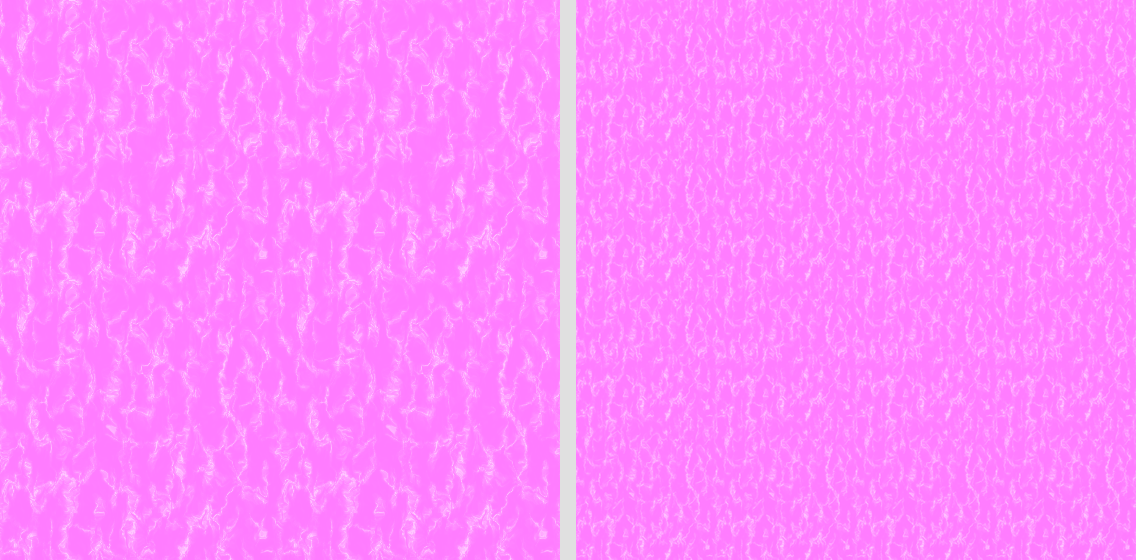
Left: one tile. Right: repeated 2 by 2.
Write a Shadertoy shader that draws this texture.

```glsl
// Pink marbled bark: pale, crumbling veins running mostly upright over flat pink.
// Veins follow the borders of tall wrapping cells in two sizes, frayed by fine
// noise, broken up by small patches and feathered by hair-fine ridges.

#define REPEATS 2.0                     // tiles across and down
#define BASE_COLOR vec3(1.0, 0.485, 1.0)
#define VEIN_COLOR vec3(1.0, 0.79, 1.0)
#define MAIN_CELLS vec2(9.0, 4.0)       // cells outlined by large veins
#define SIDE_CELLS vec2(15.0, 7.0)      // cells outlined by small veins
#define MAIN_WIDTH 0.0095               // fade length, in tiles
#define SIDE_WIDTH 0.0055
#define BEND 0.03                       // broad wandering of the veins
#define FRAY 0.018                      // ragged vein borders
#define VEIN_GAIN 0.92
#define GRAIN 0.05

float hash(vec2 p) {
    vec3 q = fract(p.xyx * 0.1031);
    q += dot(q, q.yzx + 33.33);
    return fract((q.x + q.y) * q.z);
}

// Slope contribution of one lattice corner, wrapped to the period
float corner(vec2 cell, vec2 offset, vec2 period, float seed) {
    float angle = 6.2832 * hash(mod(cell, period) + seed * vec2(17.3, 41.7));
    return dot(vec2(cos(angle), sin(angle)), offset);
}

// Gradient noise on the unit tile with period.x by period.y cells
float noise(vec2 uv, vec2 period, float seed) {
    vec2 p = uv * period, i = floor(p), f = p - i;
    vec2 u = f * f * f * (f * (f * 6.0 - 15.0) + 10.0);
    vec2 e = vec2(1.0, 0.0);
    float low = mix(corner(i, f, period, seed),
                    corner(i + e.xy, f - e.xy, period, seed), u.x);
    float high = mix(corner(i + e.yx, f - e.yx, period, seed),
                     corner(i + e.xx, f - e.xx, period, seed), u.x);
    return mix(low, high, u.y);
}

float fbm(vec2 uv, vec2 period, float seed, int octaves) {
    float sum = 0.0, weight = 1.0;
    for (int i = 0; i < octaves; i++) {
        sum += weight * noise(uv, period, seed + float(i));
        period *= 2.0;
        weight *= 0.5;
    }
    return sum;
}

vec2 warp(vec2 uv, vec2 period, float seed) {
    return vec2(fbm(uv, period, seed, 3), fbm(uv, period, seed + 5.0, 3));
}

// Jittered centre of a wrapped cell
vec2 centre(vec2 cell, vec2 period, float seed) {
    vec2 key = mod(cell, period) + seed * vec2(13.1, 29.3);
    return cell + 0.1 + 0.8 * vec2(hash(key), hash(key + 71.7));
}

// Distance to the nearest cell border, measured in tiles
float borderDistance(vec2 uv, vec2 period, float seed) {
    vec2 p = uv * period, i = floor(p), nearest = vec2(9.0);
    for (int k = 0; k < 9; k++) {
        vec2 c = centre(i + vec2(k % 3 - 1, k / 3 - 1), period, seed) - p;
        if (dot(c, c) < dot(nearest, nearest)) nearest = c;
    }
    float border = 1.0;
    for (int k = 0; k < 25; k++) {
        vec2 c = centre(i + vec2(k % 5 - 2, k / 5 - 2), period, seed) - p;
        vec2 across = c - nearest;
        if (dot(across, across) > 0.0001)
            border = min(border, 0.5 * dot(c + nearest, across) / length(across * period));
    }
    return max(border, 0.0);
}

void mainImage(out vec4 fragColor, in vec2 fragCoord) {
    vec2 grid = fragCoord / iResolution.xy * REPEATS;
    vec2 tile = fract(grid);

    // Broad bending first, then fine fraying
    vec2 bent = tile + BEND * warp(tile, vec2(12.0, 8.0), 1.0);
    vec2 frayed = bent + FRAY * warp(bent, vec2(40.0, 32.0), 13.0);

    // Two sizes of vein
    float mainVein = exp(-borderDistance(frayed, MAIN_CELLS, 3.0) / MAIN_WIDTH);
    float sideVein = exp(-borderDistance(frayed, SIDE_CELLS, 8.0) / SIDE_WIDTH);
    float veins = max(mainVein, 0.85 * sideVein);

    // Small patches where veins fade out; one band differs from row to row
    vec2 patchCells = vec2(18.0, 9.0);
    float band = smoothstep(0.12, 0.05, abs(tile.y - 0.45));
    float shared = fbm(bent, patchCells, 37.0, 2);
    float perRow = fbm(bent, patchCells, 53.0 + 4.0 * floor(grid.y), 2);
    float patches = smoothstep(-0.36, 0.32, mix(shared, perRow, band));

    // Hair-fine detail inside the veins, faint upright grain everywhere
    float feather = exp(-5.0 * abs(fbm(frayed, vec2(64.0, 44.0), 43.0, 2)));
    float amount = VEIN_GAIN * veins * patches * (0.45 + 0.9 * feather);
    amount += GRAIN * fbm(bent, vec2(70.0, 32.0), 47.0, 2);

    fragColor = vec4(mix(BASE_COLOR, VEIN_COLOR, clamp(amount, 0.0, 1.0)), 1.0);
}
```
